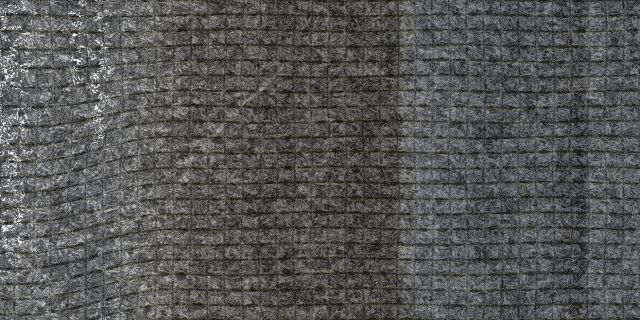
A WebGL 2 fragment shader for this texture:

```glsl
#version 300 es
precision highp float;
uniform vec2 u_resolution;
out vec4 fragColor;

#define COLS 37.0
#define ROWS 21.0
#define FOLD_X 0.56
#define SAG 0.075
#define SEAM_WIDTH 0.075
#define CRUMPLE 0.34
#define BASE_TONE 0.305
#define MIRROR_GAIN 0.135
#define GLINT_GAIN 0.75
#define PI 3.14159

vec2 hash2(vec2 p) {
  p = vec2(dot(p, vec2(127.1, 311.7)), dot(p, vec2(269.5, 183.3)));
  return fract(sin(p) * 43758.5);
}

// Cellular noise: nearest distance, and a random value per facet
vec2 facets(vec2 p) {
  vec2 id = floor(p), best = vec2(9.0, 0.0);
  for (int j = -1; j <= 1; j++)
    for (int i = -1; i <= 1; i++) {
      vec2 cell = id + vec2(i, j);
      vec2 rnd = hash2(cell);
      float d = length(cell + rnd - p);
      if (d < best.x) best = vec2(d, fract(rnd.x * 7.3 + rnd.y * 3.1));
    }
  return best;
}

// Canvas position to quilt cells, with the left panel sagging
vec2 quiltCoords(vec2 p) {
  float left = 1.0 - smoothstep(0.08, FOLD_X, p.x);
  p.y += SAG * left * (1.0 - smoothstep(0.45, 1.0, p.y));
  p += 0.0035 * sin(p.yx * vec2(13.0, 9.0) + 2.0 * sin(p * 5.0));
  p.x += 0.008 * left * sin(p.y * 7.0);
  return p * vec2(COLS * 0.5, ROWS);
}

// Puffed cell plus crumpled foil
float foilHeight(vec2 g) {
  vec2 toSeam = 0.5 - abs(fract(g) - 0.5);
  vec2 puff = 1.0 - exp(-7.0 * toSeam);
  vec2 warped = g + 0.15 * sin(g.yx * 4.3 + 1.7 * sin(g * 2.1));
  float crumple = facets(warped * vec2(1.7, 2.3)).x
                + 0.5 * facets(warped * 3.7 + 11.0).x;
  return 0.55 * puff.x * puff.y + CRUMPLE * crumple
       + 0.04 * sin(g.x * 5.0 + 3.0 * sin(g.y * 3.7));
}

float bump(float x, float width) { return exp(-x * x / (width * width)); }

// Bright edge of a hanging fold, fading to the right
float foldLight(float x, float at, float fade) {
  return smoothstep(-0.012, 0.012, x - at) * exp(-max(x - at, 0.0) / fade);
}

// Broad light across the hanging sheet
float sheetLight(vec2 p) {
  float light = 0.075 * (1.0 - smoothstep(FOLD_X - 0.05, FOLD_X + 0.03, p.x));
  light += 0.05 * foldLight(p.x, FOLD_X, 0.06) + 0.045 * foldLight(p.x, 0.935, 0.05);
  light += 0.12 * foldLight(p.x, 1.255, 0.07) + 0.03 * foldLight(p.x, 1.3, 0.4);
  light += 0.1 * foldLight(p.x, 1.835, 0.09);
  light -= 0.04 * bump(p.x - 1.1, 0.17) + 0.05 * bump(p.x - 1.8, 0.06);
  return light + 0.015 * sin(p.x * 19.0 + sin(p.y * 4.0));
}

float creaseLight(vec2 p) {
  vec2 a = vec2(0.58, 0.49), b = vec2(0.88, 0.79);
  float t = clamp(dot(p - a, b - a) / dot(b - a, b - a), 0.0, 1.0);
  float d = length(p - mix(a, b, t) - vec2(0.006 * sin(t * 9.0), 0.0));
  return bump(d, 0.007) * (0.6 + 0.4 * sin(t * 40.0));
}

vec3 foil(vec2 p) {
  vec2 g = quiltCoords(p), c = fract(g) - 0.5, a = abs(c);
  vec2 rnd = hash2(floor(g));
  vec2 e = vec2(0.035, 0.0);
  float h = foilHeight(g);
  vec2 slope = vec2(foilHeight(g + e.xy) - h, foilHeight(g + e.yx) - h) / e.x;
  vec2 flake = facets(g * vec2(2.3, 3.1) + 5.0);

  // Mirror bands and the light wedges at each side of a cell
  float mirror = sin(2.3 * slope.x + 2.9 * slope.y + 3.0 * rnd.x);
  float wedge = smoothstep(-0.08, 0.12, a.x - a.y) * (0.4 + 0.6 * rnd.y);
  float tone = BASE_TONE + sheetLight(p) + MIRROR_GAIN * mirror;
  tone += 0.07 * wedge + 0.16 * (flake.y - 0.5);

  // Seams, with lens-shaped wrinkles along the rows
  vec2 toSeam = 0.5 - a;
  float lens = bump(toSeam.y - 0.2 * cos(PI * c.x), 0.045);
  tone -= 0.17 * bump(toSeam.y, SEAM_WIDTH) + 0.12 * bump(toSeam.x, SEAM_WIDTH * 0.8);
  tone += 0.09 * lens * (rnd.x - 0.25) + 0.13 * bump(length(toSeam), 0.13);
  tone += 0.2 * creaseLight(p);

  // White glints on the left folds
  float shine = bump(p.x - 0.025, 0.05) * smoothstep(0.1, 0.3, p.y);
  shine += bump(p.x - 0.24, 0.02) * smoothstep(0.68, 0.85, p.y);
  shine += 0.8 * bump(p.x - 0.31, 0.025) * smoothstep(0.45, 0.7, p.y);
  shine += 0.18 * (1.0 - smoothstep(0.3, 0.9, p.x));
  tone += GLINT_GAIN * shine * smoothstep(0.45, 0.95, mirror) * smoothstep(0.35, 0.7, flake.y);

  // Cool and warm reflections
  tone = clamp(tone, 0.08, 0.95);
  float cool = smoothstep(1.2, 1.35, p.x) + 0.7 * (1.0 - smoothstep(0.3, 0.6, p.x));
  vec3 tint = mix(vec3(1.01, 1.0, 0.97), vec3(0.98, 0.995, 1.03), min(cool, 1.0));
  vec3 ochre = vec3(0.05, 0.035, -0.03) * lens * smoothstep(0.4, 0.8, rnd.y);
  return tone * tint + ochre;
}

void main() {
  // Four samples per pixel smooth the fine wrinkles
  vec3 sum = vec3(0.0);
  for (int k = 0; k < 4; k++) {
    vec2 offset = vec2(k % 2, k / 2) * 0.5 - 0.25;
    sum += foil((gl_FragCoord.xy + offset) / u_resolution * vec2(2.0, 1.0));
  }
  fragColor = vec4(sum * 0.25, 1.0);
}
```
